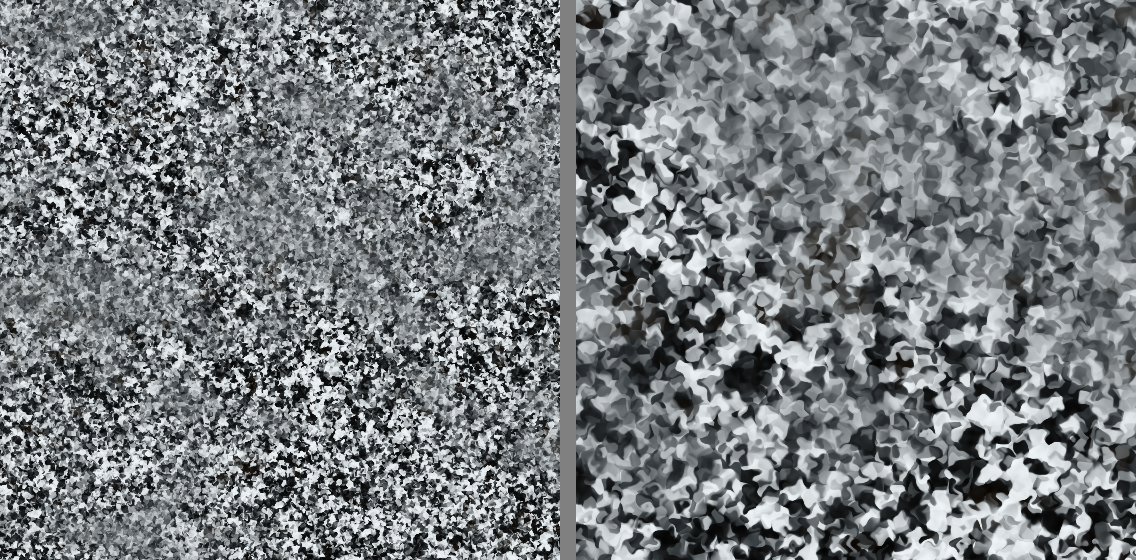
Left: the whole. Right: its middle third, enlarged.
Write a WebGL 2 fragment shader that draws this texture.

```glsl
#version 300 es
precision highp float;
// Polished grey granite: black, grey and white flakes with patches of strong and soft contrast.

uniform vec2 u_resolution;
out vec4 fragColor;

const float NOISE_DEVIATION = 0.214; // standard deviation of one noise layer
const float FLAKE_DEVIATION = 0.25;  // standard deviation of one flake layer

// Integer hash of a lattice cell, 0 to 1
float hash(vec2 cell, uint seed) {
    uvec2 q = uvec2(ivec2(cell)) * uvec2(1597334673u, 3812015801u);
    uint h = (q.x ^ q.y ^ (seed * 2798796415u)) * 1597334673u;
    h = (h ^ (h >> 15)) * 2246822519u;
    h ^= h >> 13;
    return float(h >> 8) / 16777216.0;
}

// Smooth value noise centred on zero
float noise(vec2 p, uint seed) {
    vec2 cell = floor(p);
    vec2 f = fract(p);
    vec2 u = f * f * (3.0 - 2.0 * f);
    float low = mix(hash(cell, seed), hash(cell + vec2(1.0, 0.0), seed), u.x);
    float high = mix(hash(cell + vec2(0.0, 1.0), seed), hash(cell + vec2(1.0, 1.0), seed), u.x);
    return mix(low, high, u.y) - 0.5;
}

// Angular flakes of random level with softened borders, centred on zero
float flakes(vec2 p, uint seed) {
    vec2 cell = floor(p);
    float total = 0.0, weightSum = 0.0;
    for (int y = -1; y <= 1; y++) {
        for (int x = -1; x <= 1; x++) {
            vec2 c = cell + vec2(x, y);
            vec2 centre = c + vec2(hash(c, seed), hash(c, seed + 1u));
            float weight = exp(-16.0 * distance(p, centre));
            total += weight * (hash(c, seed + 2u) - 0.5);
            weightSum += weight;
        }
    }
    return total / weightSum;
}

vec2 rotate(vec2 p, float angle) {
    float c = cos(angle), s = sin(angle);
    return vec2(c * p.x - s * p.y, s * p.x + c * p.y);
}

// Broad patches, 0 for soft areas and 1 for strongly speckled ones
float patchMask(vec2 p) {
    vec2 q = rotate(p, 0.35) * vec2(0.85, 1.15);
    float n = noise(q * 5.0, 11u) + 0.65 * noise(rotate(q, 0.8) * 11.0, 12u)
            + 0.6 * noise(rotate(q, 1.9) * 24.0, 13u);
    return smoothstep(-0.5, 0.5, n);
}

// Layered grains, scaled to unit deviation
float grains(vec2 p, float coarseness) {
    // Ragged outlines from a small displacement
    vec2 warp = vec2(noise(p * 210.0, 21u), noise(p * 210.0, 22u));
    vec2 q = p + warp * 0.006;
    float coarse = noise(rotate(q, 0.5) * 62.0, 31u) / NOISE_DEVIATION;
    float medium = flakes(rotate(q, 1.2) * 118.0, 32u) / FLAKE_DEVIATION;
    float fine = flakes(rotate(q, 2.1) * 205.0, 36u) / FLAKE_DEVIATION;
    vec3 weights = vec3(mix(0.3, 0.5, coarseness), 0.85, 0.75);
    return dot(vec3(coarse, medium, fine), weights) / length(weights);
}

// Cool stone colour, with a faint rust tinge in a few dark minerals
vec3 stoneColour(float tone, float rust) {
    vec3 cool = vec3(-0.017, 0.003, 0.016) * smoothstep(0.0, 0.25, tone);
    vec3 warm = vec3(0.025, 0.006, -0.012) * rust * (1.0 - smoothstep(0.25, 0.6, tone));
    return vec3(tone) + cool + warm;
}

void main() {
    vec2 p = gl_FragCoord.xy / u_resolution.y;

    float strength = patchMask(p);
    float steepness = mix(0.7, 2.7, strength);
    float drift = 0.12 * noise(p * 9.0, 41u);

    // A logistic curve separates the grains into dark and light minerals
    float level = 1.0 / (1.0 + exp(-steepness * (grains(p, strength) + drift)));
    float mottling = 0.07 * noise(rotate(p, 0.9) * 240.0, 45u);
    float tone = mix(0.04, 0.93, level) + mottling;

    float rust = smoothstep(0.2, 0.42, noise(p * 38.0, 51u));
    fragColor = vec4(clamp(stoneColour(tone, rust), 0.0, 1.0), 1.0);
}
```
